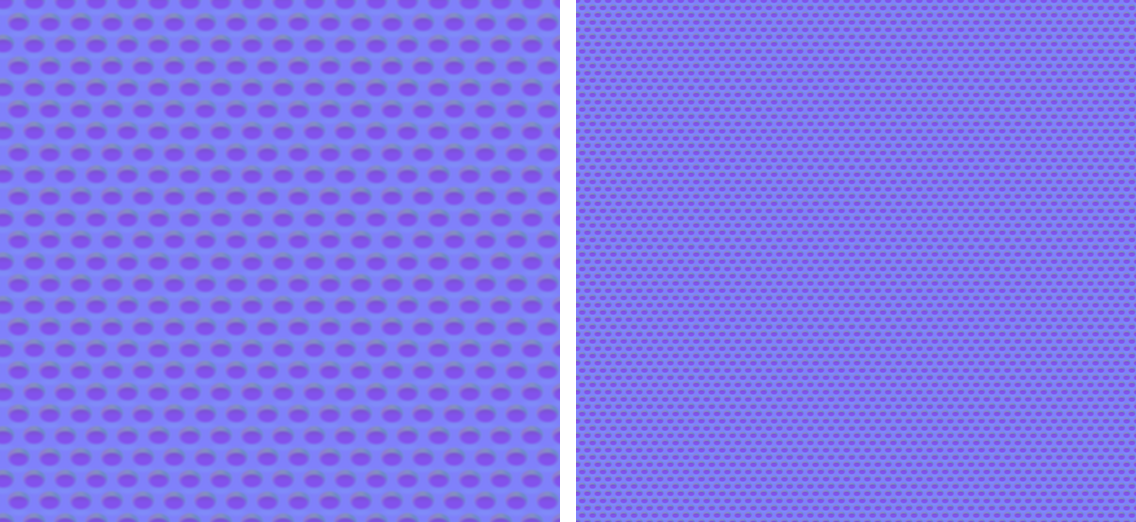
Left: one tile. Right: repeated 3 by 3.
This texture map is drawn by a Shadertoy shader. Its source:

```glsl
// Tangent-space normal map of a staggered grid of soft oval dimples, 18 across and 24 rows down.

float hash(vec2 cell) {
    vec3 h = fract(cell.xyx * vec3(0.1031, 0.1030, 0.0973));
    h += dot(h, h.yzx + 33.33);
    return fract((h.x + h.y) * h.z);
}

// Soft ellipse: 1 inside, 0 outside, with a blurred border
float oval(vec2 p, vec2 radius, float blur) {
    return 1.0 - smoothstep(1.0 - blur, 1.0 + blur, length(p / radius));
}

// Lays one rectangular lattice of dimples over the surface
vec3 addDimples(vec3 surface, vec2 uv, vec2 center) {
    vec2 count = vec2(18.0, 12.0);
    vec2 grid = uv * count - center + 0.5;
    vec2 cell = mod(floor(grid), count);
    vec2 p = (fract(grid) - 0.5) * vec2(1.0, 1.4);
    float wear = hash(cell) - 0.5;
    p.y += 0.015 * (hash(cell + 31.0) - 0.5);

    // Faint raised lip below and around the dimple
    float lip = oval(p - vec2(0.0, -0.37), vec2(0.27, 0.10), 0.7);
    surface = mix(surface, vec3(0.50, 0.56, 0.97), 0.75 * lip);
    float skirt = oval(p - vec2(0.0, 0.01), vec2(0.41, 0.34), 0.2);
    surface = mix(surface, vec3(0.49, 0.53, 0.94), 0.6 * skirt);

    // Steep upper rim, warm at the left and teal at the right
    vec3 rimColor = mix(vec3(0.57, 0.48, 0.82), vec3(0.52, 0.56, 0.75), smoothstep(-0.28, 0.0, p.x));
    rimColor = mix(rimColor, vec3(0.42, 0.54, 0.78), smoothstep(0.0, 0.25, p.x));
    float rim = oval(p - vec2(0.0, 0.03), vec2(0.35, 0.27), 0.2);
    rim *= smoothstep(-0.22, 0.06, p.y) * (0.93 + 0.14 * wear);
    surface = mix(surface, rimColor, rim);

    // Sloping floor, darker towards the rim
    vec3 floorColor = mix(vec3(0.51, 0.32, 0.93), vec3(0.48, 0.32, 0.83), smoothstep(-0.08, 0.14, p.y));
    float bowl = oval(p - vec2(0.0, -0.06), vec2(0.30, 0.205), 0.32);
    return mix(surface, floorColor, bowl);
}

void mainImage(out vec4 fragColor, in vec2 fragCoord) {
    vec2 uv = fragCoord / iResolution.xy;
    vec3 color = vec3(0.50, 0.50, 0.985);
    // Two lattices, half a cell apart, give the stagger
    for (int i = 0; i < 2; i++)
        color = addDimples(color, uv, vec2(0.10, -0.015) + 0.5 * float(i));
    fragColor = vec4(color, 1.0);
}
```
